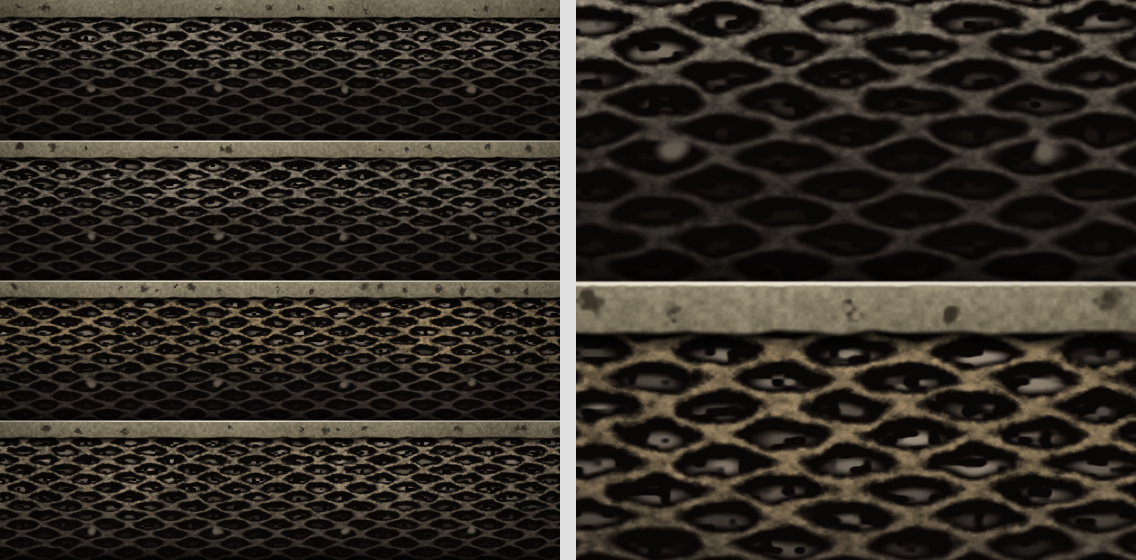
Left, the full canvas; right, a detail of the centre.
Reproduce this texture procedurally as a three.js fragment shader.

```glsl
varying vec2 vUv;

const float BANDS = 4.0;
const float RAIL_HEIGHT = 0.032;
const float LIP_HEIGHT = 0.0045;
const vec2 MESH_COUNT = vec2(13.24, 30.42);  // holes across and down
const vec2 MESH_ORIGIN = vec2(0.3815, 0.427);
const vec2 HOLE_RADIUS = vec2(0.375, 0.295); // in mesh cells
const float SHADE_PERIOD = 0.263;            // slightly longer than a band
const float STAIN_SLOTS = 27.0;

const vec3 HOLE_COLOR = vec3(0.035, 0.025, 0.022);
const vec3 MESH_LIT = vec3(0.49, 0.455, 0.40);
const vec3 MESH_DIM = vec3(0.27, 0.24, 0.21);
const vec3 WARM_TINT = vec3(1.08, 1.0, 0.85);
const vec3 RAIL_LIGHT = vec3(0.59, 0.55, 0.455);
const vec3 RAIL_DARK = vec3(0.36, 0.325, 0.255);
const vec3 LIP_COLOR = vec3(0.83, 0.80, 0.74);
const vec3 STAIN_COLOR = vec3(0.13, 0.11, 0.085);

float hash(vec2 p) {
  vec3 q = fract(vec3(p.xyx) * 0.1031);
  q += dot(q, q.yzx + 33.33);
  return fract((q.x + q.y) * q.z);
}

float noise(vec2 p) {
  vec2 i = floor(p), f = fract(p);
  f = f * f * (3.0 - 2.0 * f);
  return mix(mix(hash(i), hash(i + vec2(1.0, 0.0)), f.x),
             mix(hash(i + vec2(0.0, 1.0)), hash(i + 1.0), f.x), f.y);
}

float fbm(vec2 p) {
  float sum = 0.0, amp = 0.55;
  for (int i = 0; i < 3; i++) {
    sum += amp * noise(p);
    p = p * 2.03 + 17.1;
    amp *= 0.5;
  }
  return sum;
}

// Expanded metal: staggered lens-shaped holes between soft ridges
vec3 meshColor(vec2 p, float band) {
  float depth = p.y - band * SHADE_PERIOD;
  float lit = 1.0 - smoothstep(0.075, 0.165, depth + 0.03 * (noise(p * 17.0) - 0.5));
  vec2 m = (p - MESH_ORIGIN) * MESH_COUNT;
  m += 0.13 * (vec2(noise(p * 65.0), noise(p * 65.0 + 40.0)) - 0.5);
  vec2 diagonal = floor(vec2(m.x + m.y, m.x - m.y) + 0.5);
  vec2 center = 0.5 * vec2(diagonal.x + diagonal.y, diagonal.x - diagonal.y);
  vec2 q = m - center;
  float seed = hash(center * 2.0 + 91.0);

  vec2 a = pow(abs(q) / HOLE_RADIUS, vec2(1.5));
  float grain = fbm(p * vec2(190.0, 250.0));
  float lens = a.x + a.y - 1.0 + 0.4 * lit * (grain - 0.48);
  float ridge = smoothstep(-0.22, 0.38, lens);

  float warmth = band == 2.0 ? 1.0 : (band == 3.0 ? 0.5 : 0.1);
  vec3 metal = mix(MESH_DIM, MESH_LIT * mix(vec3(1.0), WARM_TINT, warmth), lit);
  metal *= 0.52 + 0.78 * grain + 0.25 * (noise(p * 9.0 + 5.0) - 0.5);
  metal *= 1.0 - 0.25 * smoothstep(0.16, 0.19, depth);

  // Debris seen through the lit holes
  float lump = 1.0 - smoothstep(0.05, 0.24, length((q - vec2(0.06 * (seed - 0.5), 0.09)) * vec2(0.85, 1.3)));
  float rubble = smoothstep(0.3, 0.65, noise(p * vec2(150.0, 230.0) + 7.0));
  vec3 inside = HOLE_COLOR + MESH_LIT * lump * rubble * (0.08 + 0.75 * lit * (0.4 + seed));
  vec3 color = mix(inside, metal, ridge);

  // Small glints, one every three columns and eight rows
  vec2 g = m - vec2(0.1, -0.14);
  g = (fract(g / vec2(3.0, 8.0) + 0.5) - 0.5) * vec2(3.0, 8.0);
  float glint = 1.0 - smoothstep(0.04, 0.15, length(g * vec2(1.0, 0.55)));
  return mix(color, vec3(0.47, 0.43, 0.37), glint * 0.8);
}

// Speckled rail with a worn lip and scattered dark stains
vec3 railColor(vec2 p, float y, float band) {
  float grain = fbm(p * 230.0);
  float wear = fbm(vec2(p.x * 11.0, band * 7.3));
  float tone = 0.68 - 0.45 * y / RAIL_HEIGHT + 0.9 * (grain - 0.48) + 0.6 * (wear - 0.48);
  float glow = exp(-pow((p.x - 0.41) / 0.24, 2.0));
  vec3 color = mix(RAIL_DARK, RAIL_LIGHT, clamp(tone + 0.22 * glow, 0.0, 1.2));
  color *= band == 0.0 ? 0.87 : 1.0;

  float slot = floor(p.x * STAIN_SLOTS);
  for (int i = -1; i <= 1; i++) {
    float id = slot + float(i);
    vec2 key = vec2(id + 31.0, band * 13.0 + 4.0);
    vec2 spot = vec2((id + hash(key + 50.0)) / STAIN_SLOTS, mix(0.011, 0.022, hash(key + 80.0)));
    float radius = mix(0.004, 0.011, hash(key + 110.0));
    float d = length(vec2(p.x, y) - spot) + 0.008 * (noise(p * 240.0) - 0.5);
    float stain = step(hash(key), 0.48) * (1.0 - smoothstep(radius * 0.2, radius, d));
    color = mix(color, STAIN_COLOR, stain * 0.75);
  }

  float lip = 1.0 - smoothstep(LIP_HEIGHT * 0.5, LIP_HEIGHT, y + 0.0015 * (grain - 0.5));
  lip *= step(0.5, band) * (0.72 + 0.3 * wear + 0.18 * glow);
  return mix(color, LIP_COLOR * (0.94 + 0.16 * glow), clamp(lip, 0.0, 1.0));
}

void main() {
  vec2 p = vec2(vUv.x, 1.0 - vUv.y);
  float band = min(floor(p.y * BANDS), BANDS - 1.0);
  float y = p.y - band / BANDS;
  float edge = y - RAIL_HEIGHT + 0.0025 * (noise(vec2(p.x * 55.0, band * 9.0)) - 0.5);

  // Contact shadow below the rail and darkness at the foot of each band
  vec3 color = meshColor(p, band);
  color *= mix(0.18, 1.0, smoothstep(0.0, 0.012, edge));
  color *= 1.0 - 0.55 * smoothstep(0.225, 0.25, y);

  float top = band == 0.0 ? 1.0 : smoothstep(0.0, 0.0018, y);
  float rail = top * (1.0 - smoothstep(-0.003, 0.001, edge));
  color = mix(color, railColor(p, y, band), rail);
  color *= 1.0 - 0.14 * smoothstep(0.3, 0.5, abs(p.x - 0.5));
  gl_FragColor = vec4(color, 1.0);
}
```
